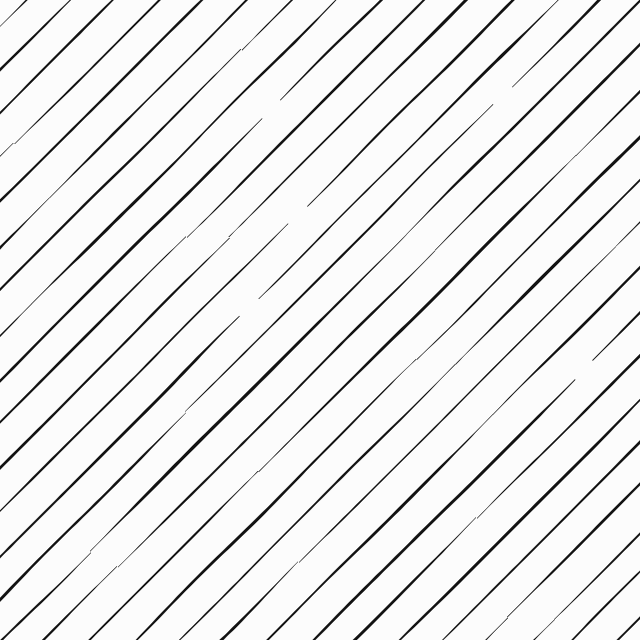
Reproduce this pattern procedurally as a Shadertoy shader.

```glsl
// Hand-inked diagonal lines rising to the right on white paper.
// Each line is a chain of long pen strokes that swell, wobble and taper;
// strokes meet with a slight step, and now and then leave a gap.

float hash(vec2 p) {
    return fract(sin(dot(p, vec2(127.1, 311.7))) * 43758.5453);
}

// Smooth 1D value noise, with an independent sequence per seed
float noise(float x, float seed) {
    float i = floor(x);
    float f = fract(x);
    f = f * f * (3.0 - 2.0 * f);
    return mix(hash(vec2(i, seed)), hash(vec2(i + 1.0, seed)), f);
}

void mainImage(out vec4 fragColor, in vec2 fragCoord) {
    vec2 uv = fragCoord / iResolution.xy;
    float pixel = 1.0 / iResolution.y;

    // Axes along and across the 45 degree lines
    float along = (uv.x + uv.y) * 0.70711;
    float across = (uv.x + 1.0 - uv.y) * 0.70711 - 0.0295;

    // Nearest line and the signed offset from its even position
    float spacing = 0.0486;
    float line = floor(across / spacing + 0.5);
    float offset = across - line * spacing;

    // Split the line into strokes
    float strokeLength = 0.7;
    float s = along / strokeLength + hash(vec2(line, 3.0));
    float stroke = floor(s);
    float joint = floor(s + 0.5);
    float jointDistance = abs(s - joint) * strokeLength;

    // Uneven spacing, a step per stroke, and a slow wobble of the hand
    offset -= (hash(vec2(line, 7.0)) - 0.5) * 0.005;
    offset -= (hash(vec2(line, stroke + 20.0)) - 0.5) * 0.003;
    offset -= (noise(along * 7.0, line + 50.0) - 0.5) * 0.0024;

    // Pen pressure: swelling body, fine ends, slightly rough edge
    float body = mix(0.0022, 0.005, noise(along * 5.0, line + 90.0));
    float width = mix(0.001, body, smoothstep(0.0, 0.15, jointDistance));
    width += (noise(along * 70.0, line + 130.0) - 0.5) * 0.0006;

    // Coverage of the pixel by the line
    float dist = abs(offset);
    float ink = min(dist + 0.5 * pixel, 0.5 * width) - max(dist - 0.5 * pixel, -0.5 * width);
    ink = clamp(ink / pixel, 0.0, 1.0);

    // Lift the pen at a few joints
    if (hash(vec2(line, joint + 170.0)) < 0.17)
        ink *= clamp(0.5 + (jointDistance - 0.02) / pixel, 0.0, 1.0);

    fragColor = vec4(mix(vec3(0.99), vec3(0.07), ink), 1.0);
}
```
